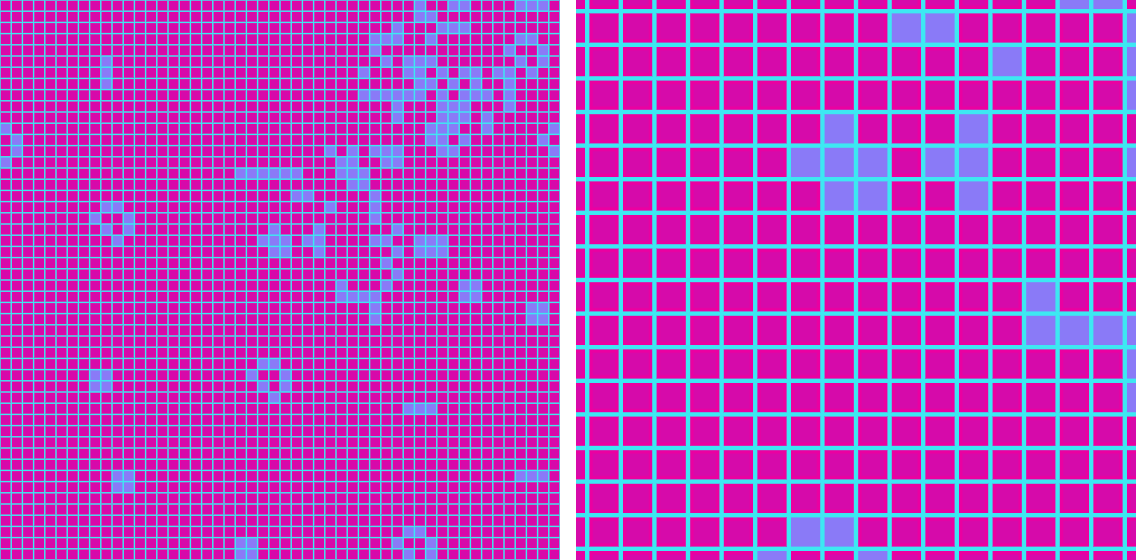
Left: the whole. Right: its middle third, enlarged.
Write a three.js fragment shader that draws this pattern.

```glsl
#define CELLS 50.0
#define LINE_WIDTH 0.13
#define RIM_WIDTH 0.1
#define COLONIES 15
#define CLUMP_CENTRE vec2(31.0, 29.0)
#define CLUMP_STEP vec2(7.0, 14.0)
#define CLUMP_RADIUS 7.5
#define CLUMP_DENSITY 0.42
#define GROUND vec3(0.84, 0.04, 0.665)
#define RIM vec3(0.92, 0.0, 0.63)
#define LIVE vec3(0.54, 0.48, 0.97)
#define LINE vec3(0.24, 0.91, 0.95)

varying vec2 vUv;

float hash(vec2 p) {
  vec3 q = fract(vec3(p.xyx) * 0.1031);
  q += dot(q, q.yzx + 33.33);
  return fract((q.x + q.y) * q.z);
}

// Random soup, densest around two clump centres on the wrapped board
float soup(vec2 cell) {
  float density = 0.0;
  for (int i = 0; i < 2; i++) {
    vec2 centre = CLUMP_CENTRE + float(i) * CLUMP_STEP;
    vec2 d = mod(cell - centre + 0.5 * CELLS, CELLS) - 0.5 * CELLS;
    density = max(density, exp(-dot(d, d) / (CLUMP_RADIUS * CLUMP_RADIUS)));
  }
  return step(hash(mod(cell, CELLS) + 7.0), CLUMP_DENSITY * density);
}

// One generation of the birth-on-3, survive-on-2-or-3 rule
bool clump(vec2 cell) {
  float neighbours = 0.0;
  for (int y = -1; y <= 1; y++) {
    for (int x = -1; x <= 1; x++) {
      neighbours += soup(cell + vec2(float(x), float(y)));
    }
  }
  float self = soup(cell);
  neighbours -= self;
  return abs(neighbours - 3.0) < 0.5 || (self > 0.5 && abs(neighbours - 2.0) < 0.5);
}

bool block(vec2 p) { return max(p.x, p.y) < 1.5; }

bool bar(vec2 p) { return p.y < 0.5 && p.x < 2.5; }

// Ring of seven cells with one dented corner
bool loaf(vec2 p) {
  vec2 q = abs(p - 1.5);
  bool ring = abs(q.x + q.y - 2.0) < 0.1 && p.x + p.y > 1.5;
  return ring || distance(p, vec2(1.0)) < 0.1;
}

// Small settled shapes spread evenly over the wrapped board
bool colony(vec2 cell) {
  for (int i = 0; i < COLONIES; i++) {
    float n = float(i);
    vec2 corner = floor(fract(n * vec2(0.7549, 0.5698) + vec2(0.16, 0.3)) * CELLS);
    vec2 p = mod(cell - corner, CELLS);
    if (hash(vec2(n, 3.0)) < 0.5) p = p.yx;
    float kind = mod(n, 3.0);
    if (kind < 0.5 ? block(p) : kind < 1.5 ? loaf(p) : bar(p)) return true;
  }
  return false;
}

void main() {
  vec2 grid = vUv * CELLS;
  vec2 cell = min(floor(grid), CELLS - 1.0);
  vec2 toLine = 0.5 - abs(fract(grid) - 0.5);

  // Cell fill, with a hotter rim beside the lines of empty cells
  float nearest = min(toLine.x, toLine.y);
  float edge = 0.5 * LINE_WIDTH + RIM_WIDTH;
  float rim = 1.0 - smoothstep(edge - 0.03, edge + 0.03, nearest);
  bool alive = colony(cell) || clump(cell);
  vec3 colour = alive ? LIVE : mix(GROUND, RIM, rim);

  // Grid lines centred on the cell borders
  vec2 cover = clamp((0.5 * LINE_WIDTH - toLine) / fwidth(grid) + 0.5, 0.0, 1.0);
  colour = mix(colour, LINE, max(cover.x, cover.y));
  gl_FragColor = vec4(colour, 1.0);
}
```
